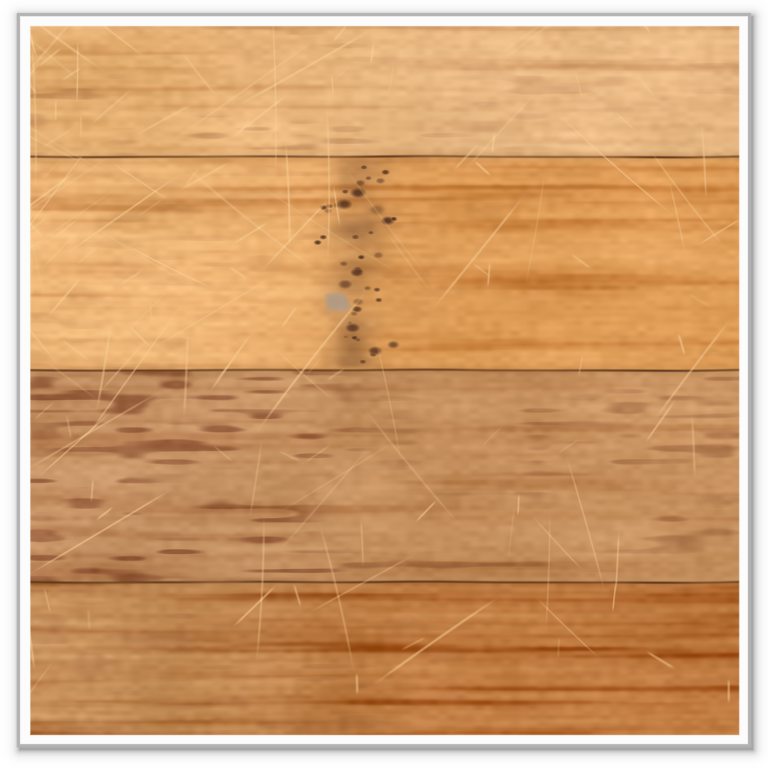
Reproduce this texture procedurally as a Shadertoy shader.

```glsl
// Scratched bamboo board of four planks with a dark node, in a white card frame.

const vec2 CARD_CENTER = vec2(0.5, 0.505);
const float CARD_HALF = 0.477;
const vec2 WOOD_CENTER = vec2(0.501, 0.5045);
const float WOOD_HALF = 0.4615;
const vec3 SEAMS = vec3(0.242, 0.518, 0.796);

// Per plank, from bottom to top
const vec3 PLANK_LEFT[4] = vec3[4](vec3(0.75, 0.53, 0.32), vec3(0.78, 0.58, 0.40),
                                   vec3(0.92, 0.70, 0.45), vec3(0.91, 0.70, 0.46));
const vec3 PLANK_RIGHT[4] = vec3[4](vec3(0.75, 0.48, 0.25), vec3(0.78, 0.57, 0.37),
                                    vec3(0.87, 0.61, 0.34), vec3(0.90, 0.71, 0.50));
const vec4 STREAK_DEPTH = vec4(0.72, 0.30, 0.50, 0.40);
const vec4 DASH_DEPTH = vec4(0.15, 0.75, 0.10, 0.28);

const vec3 STREAK_TINT = vec3(0.24, 0.31, 0.30);
const vec3 DASH_COLOR = vec3(0.53, 0.30, 0.18);
const vec3 SEAM_COLOR = vec3(0.36, 0.21, 0.10);
const vec3 PORE_COLOR = vec3(0.27, 0.15, 0.10);
const vec3 SCRATCH_COLOR = vec3(0.97, 0.81, 0.59);
const vec3 CARD_COLOR = vec3(0.99);
const vec3 RIM_COLOR = vec3(0.70);
const int SCRATCHES = 150;
const int PORES = 42;
const float NODE_X = 0.462;

float hash(vec2 p) {
    vec3 q = fract(p.xyx * vec3(0.1031, 0.1030, 0.0973));
    q += dot(q, q.yzx + 33.33);
    return fract((q.x + q.y) * q.z);
}

float noise(vec2 p) {
    vec2 i = floor(p), f = fract(p);
    f = f * f * (3.0 - 2.0 * f);
    return mix(mix(hash(i), hash(i + vec2(1, 0)), f.x),
               mix(hash(i + vec2(0, 1)), hash(i + vec2(1, 1)), f.x), f.y);
}

float boxDist(vec2 p, float halfSize) {
    vec2 d = abs(p) - halfSize;
    return length(max(d, 0.0)) + min(max(d.x, d.y), 0.0);
}

// Base colour, long fibres and short dashes of the plank under p
vec3 plankColor(vec2 p) {
    int id = int(dot(step(SEAMS, vec3(p.y)), vec3(1)));
    vec2 q = p + vec2(float(id) * 7.3, 0.003 * noise(p * vec2(4, 9)));
    vec3 col = mix(PLANK_LEFT[id], PLANK_RIGHT[id], smoothstep(0.15, 0.65, p.x));

    float broad = noise(q * vec2(1.5, 38));
    float fine = noise(q * vec2(3, 115) + 31.0);
    float hair = noise(q * vec2(8, 190) + 67.0);
    float fibre = 0.35 * broad + 0.45 * fine + 0.2 * hair;
    float streak = smoothstep(0.55, 0.85, fibre);
    col -= STREAK_TINT * STREAK_DEPTH[id] * ((fibre - 0.5) * 1.1 + 0.55 * streak);

    float patches = smoothstep(0.25, 0.7, noise(q * vec2(5, 16) + 11.0));
    float dash = smoothstep(0.58, 0.85, noise(q * vec2(17, 120) + 91.0));
    dash *= patches * mix(1.0, 0.55, smoothstep(0.45, 0.65, p.x));
    col = mix(col, DASH_COLOR, dash * DASH_DEPTH[id]);

    // Worn mottling
    col += 0.07 * (noise(q * vec2(9, 11)) - 0.5) + 0.055 * (noise(q * vec2(85, 150)) - 0.5);
    return col;
}

// Dark pores and a grey chip along the node of the second plank
vec3 addNode(vec3 col, vec2 p) {
    float inside = smoothstep(SEAMS.y, SEAMS.y + 0.008, p.y) * smoothstep(SEAMS.z, SEAMS.z - 0.008, p.y);
    float spread = (p.x - NODE_X) / 0.035;
    float stain = exp(-spread * spread) * noise(p * vec2(22, 40));
    float pores = 0.0;
    for (int i = 0; i < PORES; i++) {
        vec2 s = vec2(float(i), 5.0);
        float side = hash(s) + hash(s + 20.0) - 1.0;
        vec2 c = vec2(NODE_X + 0.06 * side, mix(SEAMS.y, SEAMS.z, hash(s + 40.0)));
        float size = mix(0.0025, 0.007, pow(hash(s + 60.0), 2.0));
        float r = length((p - c) * vec2(0.65, 1.0)) / size;
        pores = max(pores, smoothstep(1.5, 0.3, r) * mix(0.35, 0.85, hash(s + 80.0)));
    }
    col = mix(col, PORE_COLOR, inside * max(pores, 0.4 * stain));
    float chip = length((p - vec2(0.437, 0.604)) * vec2(0.8, 1.0)) + 0.008 * noise(p * 120.0);
    return mix(col, vec3(0.68, 0.61, 0.54), 0.85 * smoothstep(0.021, 0.012, chip));
}

// Pale knife marks, crowded to the left, steep or diagonal
float scratches(vec2 p, float px) {
    float total = 0.0;
    for (int i = 0; i < SCRATCHES; i++) {
        vec2 s = vec2(float(i), 133.0);
        vec2 c = vec2(mix(0.03, 0.95, pow(hash(s), 1.7)), mix(0.08, 0.97, pow(hash(s + 17.0), 0.8)));
        float kind = hash(s + 34.0);
        float angle = kind < 0.4 ? 1.62 : (kind < 0.75 ? 0.72 : 2.45);
        angle += 0.5 * (hash(s + 51.0) - 0.5);
        vec2 dir = vec2(cos(angle), sin(angle));
        float halfLen = mix(0.015, 0.13, pow(hash(s + 68.0), 3.0));
        vec2 d = p - c;
        float along = dot(d, dir);
        float across = abs(dot(d, vec2(-dir.y, dir.x)) + 0.6 * along * along * (kind - 0.5));
        float width = mix(0.0007, 0.0017, hash(s + 85.0));
        float mark = smoothstep(width + px, 0.0, across) * smoothstep(halfLen, 0.5 * halfLen, abs(along));
        total += mark * mix(0.15, 0.6, hash(s + 102.0));
    }
    return min(total, 0.75);
}

void mainImage(out vec4 fragColor, in vec2 fragCoord) {
    vec2 p = fragCoord / iResolution.xy;
    float px = 1.0 / iResolution.y;

    // Wood with its seams
    vec3 wood = addNode(plankColor(p), p);
    vec3 gap = abs(p.y - SEAMS + 0.002 * (noise(vec2(p.x * 9.0, 3.0)) - 0.5));
    float seam = min(gap.x, min(gap.y, gap.z));
    float seamDepth = mix(0.45, 0.85, noise(vec2(p.x * 14.0, p.y * 5.0)));
    wood = mix(wood, SEAM_COLOR, seamDepth * smoothstep(0.0015 + px, 0.0, seam) + 0.12 * exp(-seam / 0.006));
    wood = mix(wood, SCRATCH_COLOR, scratches(p, px));

    // Card, rim and drop shadow
    float card = boxDist(p - CARD_CENTER, CARD_HALF);
    float shadow = boxDist(p - CARD_CENTER - vec2(0.003, -0.004), CARD_HALF);
    vec3 col = vec3(1.0 - 0.35 * exp(-max(shadow, 0.0) / 0.005));
    col = mix(col, CARD_COLOR, smoothstep(px, -px, card));
    col = mix(col, RIM_COLOR, smoothstep(0.002 + px, 0.001, abs(card + 0.001)));
    col = mix(col, wood, smoothstep(px, -px, boxDist(p - WOOD_CENTER, WOOD_HALF)));
    fragColor = vec4(clamp(col, 0.0, 1.0), 1.0);
}
```
